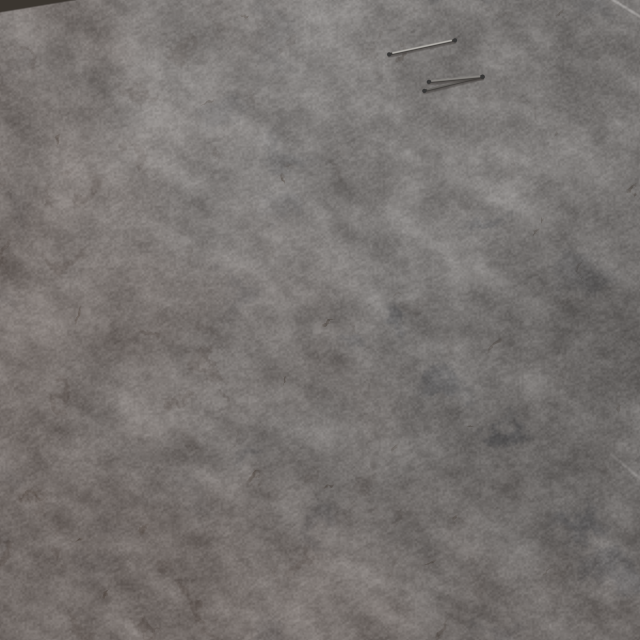
Give the GLSL for this texture, as a WebGL 2 fragment shader.

```glsl
#version 300 es
precision highp float;
// Worn warm grey stone slab with cloudy stains, fine grain and two small metal pins.

uniform vec2 u_resolution;
out vec4 fragColor;

// Integer hash: one random value in 0..1 per cell and seed
float hash(vec2 cell, int seed) {
    uvec2 q = uvec2(ivec2(cell)) * uvec2(1597u, 3812u) + uvec2(uint(seed) * 747u, 913u);
    uint h = (q.x ^ (q.y << 7)) * 277803u + q.y;
    h = (h ^ (h >> 15)) * 739981u;
    h = (h ^ (h >> 13)) * 668265u;
    h ^= h >> 16;
    return float(h & 65535u) / 65535.0;
}

float valueNoise(vec2 p, int seed) {
    vec2 cell = floor(p), f = fract(p);
    f = f * f * f * (f * (f * 6.0 - 15.0) + 10.0);
    float low = mix(hash(cell, seed), hash(cell + vec2(1, 0), seed), f.x);
    float high = mix(hash(cell + vec2(0, 1), seed), hash(cell + vec2(1, 1), seed), f.x);
    return mix(low, high, f.y);
}

// Layered noise, centred on zero
float cloud(vec2 p, int seed) {
    float sum = 0.0, amplitude = 0.5;
    mat2 turn = mat2(1.6, 1.2, -1.2, 1.6);
    for (int i = 0; i < 5; i++) {
        sum += amplitude * (valueNoise(p, seed + i) - 0.5);
        p = turn * p + 3.7;
        amplitude *= 0.55;
    }
    return sum;
}

vec2 rotate(vec2 p, float angle) {
    float c = cos(angle), s = sin(angle);
    return vec2(c * p.x + s * p.y, c * p.y - s * p.x);
}

// Soft elliptical marks scattered one per grid cell
float scatterMarks(vec2 p, float cells, vec2 radius, float tilt, float chance, int seed) {
    vec2 g = p * cells, home = floor(g);
    float cover = 0.0;
    for (int y = -1; y <= 1; y++) {
        for (int x = -1; x <= 1; x++) {
            vec2 cell = home + vec2(x, y);
            vec2 centre = cell + vec2(hash(cell, seed), hash(cell, seed + 1));
            float angle = tilt + 1.6 * (hash(cell, seed + 2) - 0.5);
            vec2 d = rotate(g - centre, angle) / (radius * mix(0.5, 1.0, hash(cell, seed + 3)));
            float present = step(hash(cell, seed + 4), chance);
            float strength = mix(0.4, 1.0, hash(cell, seed + 5));
            cover = max(cover, present * strength * (1.0 - smoothstep(0.3, 1.0, length(d))));
        }
    }
    return cover;
}

float segment(vec2 p, vec2 a, vec2 b) {
    vec2 ab = b - a;
    return length(p - a - ab * clamp(dot(p - a, ab) / dot(ab, ab), 0.0, 1.0));
}

float stroke(float d, float halfWidth, float blur) {
    return 1.0 - smoothstep(halfWidth - blur, halfWidth + blur, d);
}

// Thin wire with a soft shadow, dark ends and a lit upper side
vec3 drawPin(vec3 base, vec2 p, vec2 a, vec2 b, float shine, float blur) {
    float shadow = stroke(segment(p + vec2(0.0, 0.003), a, b), 0.002, 0.002);
    base = mix(base, vec3(0.24, 0.22, 0.21), 0.5 * shadow);
    base = mix(base, vec3(0.25, 0.24, 0.23), stroke(segment(p, a, b), 0.002, blur));
    base = mix(base, vec3(0.21), stroke(min(length(p - a), length(p - b)), 0.0032, blur));
    vec2 lift = vec2(0.0, 0.001), inset = 0.06 * (b - a);
    float glint = stroke(segment(p - lift, a + inset, b - inset), 0.0014, blur);
    return mix(base, vec3(0.74, 0.73, 0.71), shine * glint);
}

vec3 slab(vec2 p) {
    // Broad light: bright upper middle, dim lower right
    vec2 fromGlow = p - vec2(0.42, 0.82);
    float light = 0.448 + 0.065 * exp(-5.0 * dot(fromGlow, fromGlow));
    light -= 0.03 * smoothstep(0.45, 1.0, p.x) * (1.0 - 0.5 * p.y);

    // Mottling at three sizes, stretched along a shallow diagonal
    vec2 along = rotate(p, -0.55);
    light += 0.08 * cloud(p * 4.0, 11) + 0.13 * cloud(along * vec2(10.0, 17.0), 23);
    light += 0.13 * cloud(along * vec2(22.0, 34.0), 29);

    // Cool blotches to the right, brown flecks to the left
    vec2 warp = 0.05 * vec2(cloud(p * 22.0, 37), cloud(p * 22.0, 53));
    vec2 bent = p + 1.8 * warp;
    float cool = scatterMarks(bent, 7.0, vec2(0.5, 0.25), -0.35, 0.5, 61);
    cool *= mix(0.4, 1.0, smoothstep(0.2, 0.7, p.x));
    float brown = scatterMarks(bent, 13.0, vec2(0.5, 0.2), -1.1, 0.45, 71);
    brown *= mix(1.0, 0.4, smoothstep(0.3, 0.8, p.x));
    float fleck = scatterMarks(p + warp, 16.0, vec2(0.3, 0.09), 0.8, 0.12, 83);

    // Fine tooth of the surface
    vec2 brushed = rotate(p, 0.5);
    float grain = 0.055 * (valueNoise(p * 300.0, 97) - 0.5);
    grain += 0.04 * (valueNoise(brushed * vec2(90.0, 240.0), 101) - 0.5);

    // Warm stone, rosier toward the lower left
    float warmth = 1.0 - smoothstep(0.2, 1.1, p.x + 0.35 * p.y + cloud(p * 3.0, 41));
    vec3 tint = mix(vec3(0.002, -0.009, -0.016), vec3(0.013, -0.015, -0.029), warmth);
    vec3 color = vec3(light + grain) + tint;
    color -= cool * vec3(0.066, 0.059, 0.050);
    color -= brown * vec3(0.050, 0.055, 0.058);
    return color - fleck * vec3(0.09, 0.1, 0.11);
}

void main() {
    vec2 p = gl_FragCoord.xy / u_resolution;
    float blur = max(0.0012, 0.8 / u_resolution.y);
    vec3 color = slab(p);

    // Pale scratches near the right side
    float scratch = stroke(segment(p, vec2(0.95, 1.005), vec2(1.01, 0.968)), 0.002, 0.002);
    scratch += 0.5 * stroke(segment(p, vec2(0.955, 0.29), vec2(1.01, 0.245)), 0.002, 0.002);
    color += 0.14 * scratch;

    // Straight pin, then a bent one made of two wires
    color = drawPin(color, p, vec2(0.608, 0.915), vec2(0.711, 0.937), 0.9, blur);
    color = drawPin(color, p, vec2(0.663, 0.858), vec2(0.754, 0.880), 0.3, blur);
    color = drawPin(color, p, vec2(0.670, 0.872), vec2(0.754, 0.880), 0.55, blur);

    // Dark gap beyond the upper left edge
    float edge = p.y - 0.98 - 0.165 * p.x;
    color = mix(color, vec3(0.23, 0.21, 0.19), smoothstep(-blur, 2.0 * blur, edge));
    fragColor = vec4(clamp(color, 0.0, 1.0), 1.0);
}
```
